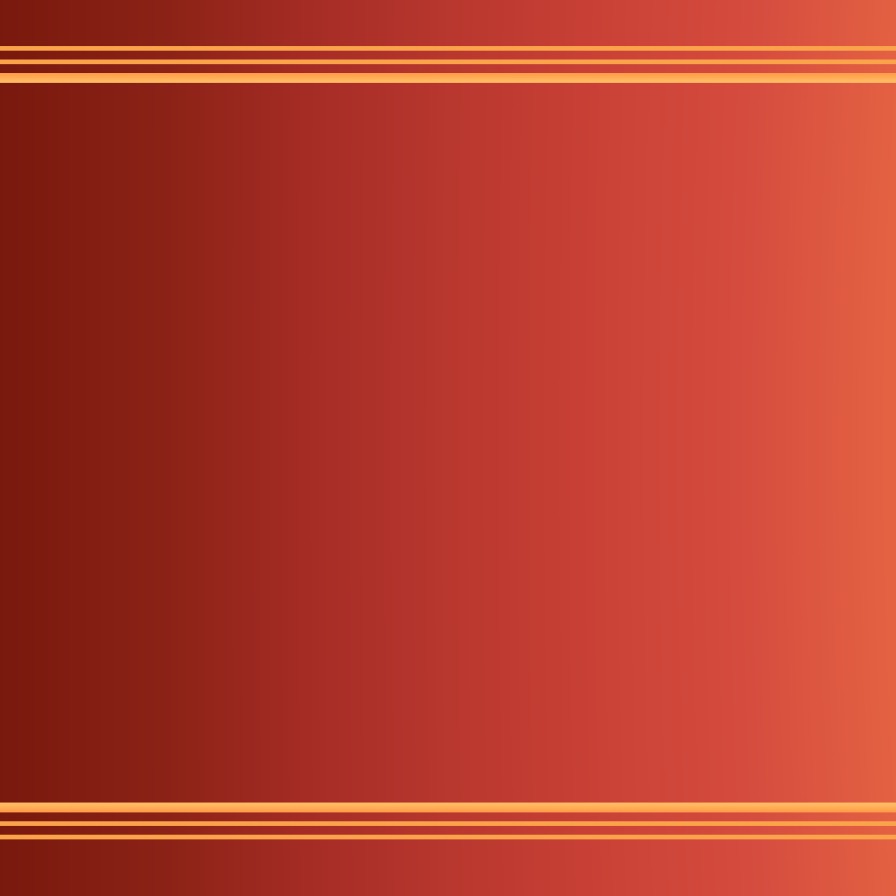
Give the GLSL for this background, as a Shadertoy shader.

```glsl
const int STOP_COUNT = 7;
const float STOP_X[STOP_COUNT] = float[](0.0, 0.19, 0.34, 0.50, 0.67, 0.84, 1.0);
const vec3 STOP_COLOR[STOP_COUNT] = vec3[](
    vec3(0.475, 0.096, 0.050),
    vec3(0.550, 0.135, 0.090),
    vec3(0.645, 0.172, 0.145),
    vec3(0.722, 0.216, 0.180),
    vec3(0.792, 0.255, 0.212),
    vec3(0.838, 0.302, 0.245),
    vec3(0.895, 0.385, 0.260));

const vec3 LINE_COLOR = vec3(0.98, 0.64, 0.29);
const vec3 BAND_OUTER = vec3(1.00, 0.62, 0.29);
const vec3 BAND_INNER = vec3(1.00, 0.74, 0.39);

const float TOP_INSET = 0.0540;
const float BOTTOM_INSET = 0.0658;
const float LINE_SPACING = 0.0150;
const float LINE_HALF = 0.0026;
const float BAND_OFFSET = 0.0330;
const float BAND_HALF = 0.0055;
const float BULGE = 0.02;

// Horizontal ramp through the colour stops
vec3 redRamp(float x) {
    vec3 color = STOP_COLOR[0];
    for (int i = 1; i < STOP_COUNT; i++) {
        float blend = clamp((x - STOP_X[i - 1]) / (STOP_X[i] - STOP_X[i - 1]), 0.0, 1.0);
        color = mix(color, STOP_COLOR[i], blend);
    }
    return color;
}

// Coverage of a horizontal stripe centred on zero
float stripe(float offset, float halfWidth, float pixel) {
    return clamp((halfWidth - abs(offset)) / pixel + 0.5, 0.0, 1.0);
}

// Two thin lines and a shaded band, measured inward from an edge
vec3 addTrim(vec3 color, float depth, float pixel) {
    for (int i = 0; i < 2; i++) {
        float offset = depth - float(i) * LINE_SPACING;
        color = mix(color, LINE_COLOR, stripe(offset, LINE_HALF, pixel));
    }
    float bandY = depth - BAND_OFFSET;
    vec3 bandColor = mix(BAND_OUTER, BAND_INNER, smoothstep(-BAND_HALF, BAND_HALF, bandY));
    return mix(color, bandColor, stripe(bandY, BAND_HALF, pixel));
}

void mainImage(out vec4 fragColor, in vec2 fragCoord) {
    vec2 uv = fragCoord / iResolution.xy;
    float pixel = 1.0 / iResolution.y;

    // Background with a gentle bulge toward the right
    float fromMiddle = 2.0 * uv.y - 1.0;
    float bulge = BULGE * (0.33 - fromMiddle * fromMiddle) * uv.x * uv.x;
    vec3 color = redRamp(uv.x + bulge);

    // Trim along both edges
    color = addTrim(color, 1.0 - uv.y - TOP_INSET, pixel);
    color = addTrim(color, uv.y - BOTTOM_INSET, pixel);

    fragColor = vec4(color, 1.0);
}
```
